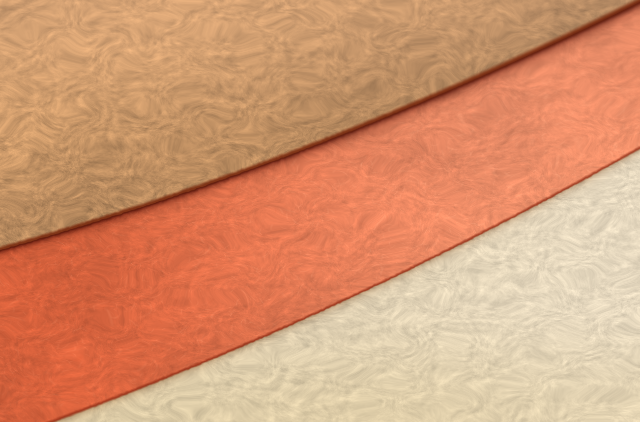
Write a Shadertoy shader that draws this texture.

```glsl
#define TAN_COLOR vec3(0.80, 0.60, 0.41)
#define CORAL_DEEP vec3(0.84, 0.38, 0.235)
#define CORAL_LIGHT vec3(0.925, 0.555, 0.41)
#define CREAM_COLOR vec3(0.88, 0.82, 0.705)
#define EDGE_BROWN vec3(0.48, 0.17, 0.06)
#define SHADOW_COLOR vec3(0.27, 0.03, 0.005)
#define UPPER_CURVE vec3(0.407, 0.279, 0.0714)
#define LOWER_CURVE vec3(-0.0457, 0.3505, 0.0701)
#define FIBRE_SCALE 27.0
#define FIBRE_WIDTH 0.035
#define NAP_SCALE 36.0

float hash(vec2 p) {
    return fract(sin(dot(p, vec2(127.1, 311.7))) * 43758.5);
}

float noise(vec2 p) {
    vec2 cell = floor(p), f = fract(p);
    f = f * f * (3.0 - 2.0 * f);
    return mix(mix(hash(cell), hash(cell + vec2(1, 0)), f.x),
               mix(hash(cell + vec2(0, 1)), hash(cell + vec2(1, 1)), f.x), f.y);
}

// Octaves above the first fade as focus drops
float fbm(vec2 p, float focus) {
    float sum = 0.0, amp = 0.5;
    for (int i = 0; i < 4; i++) {
        sum += amp * (noise(p) - 0.5);
        p = mat2(1.6, 1.2, -1.2, 1.6) * p + 7.3;
        amp *= mix(0.4, 0.72, focus);
    }
    return sum;
}

// Short, bent hairs scattered one per cell
float fibres(vec2 p, float softness) {
    vec2 cell = floor(p);
    float sum = 0.0;
    for (int j = -1; j <= 1; j++)
    for (int i = -1; i <= 1; i++) {
        vec2 id = cell + vec2(i, j);
        vec2 q = p - id - vec2(hash(id), hash(id + 19.7));
        float angle = 3.14159 * hash(id + 41.3);
        float c = cos(angle), s = sin(angle);
        q = mat2(c, -s, s, c) * q;
        q.y += (hash(id + 63.1) - 0.5) * 1.6 * q.x * q.x;
        float halfLength = 0.35 + 0.35 * hash(id + 87.9);
        float along = 1.0 - smoothstep(0.3 * halfLength, halfLength, abs(q.x));
        float across = 1.0 - smoothstep(0.0, FIBRE_WIDTH + softness, abs(q.y));
        sum += along * across * (hash(id + 5.9) - 0.3);
    }
    return sum;
}

// Signed distance to a parabola, positive above it
float curveDistance(vec2 p, vec3 k) {
    float slope = k.y + 2.0 * k.z * p.x;
    return (p.y - k.x - p.x * (k.y + k.z * p.x)) / sqrt(1.0 + slope * slope);
}

void mainImage(out vec4 fragColor, in vec2 fragCoord) {
    vec2 p = fragCoord / iResolution.y;
    float pixel = 1.0 / iResolution.y;

    // Depth of field: the sharp band crosses the lower middle
    float focus = 1.0 - 0.85 * smoothstep(0.5, 1.0, p.y);
    focus *= mix(0.65, 1.0, smoothstep(-0.05, 0.25, p.y));
    float blur = pixel + 0.0045 * (1.0 - focus);

    // Foreshortened felt relief and loose hairs
    vec2 felt = p * vec2(0.85, 1.3);
    vec2 warp = vec2(noise(felt * 17.0), noise(felt * 17.0 + 31.0)) - 0.5;
    vec2 nap = felt * NAP_SCALE + warp * 2.2;
    float relief = fbm(nap, focus) - fbm(nap + vec2(-0.3, 0.45), focus);
    float grain = fbm(nap * 2.6 + 13.0, focus);
    float clouds = fbm(p * vec2(5.0, 8.0) + 3.0, 0.2);
    float hairs = 0.0;
    for (int i = 0; i < 3; i++) {
        float k = float(i);
        hairs += fibres(felt * FIBRE_SCALE * (1.0 + 0.55 * k) + warp + 17.0 * k,
                        0.07 + 0.25 * (1.0 - focus));
    }
    hairs *= focus;

    // Slightly ragged cut edges
    float fray = 0.002 * (noise(p * 150.0) - 0.5) * focus;
    float upper = curveDistance(p, UPPER_CURVE) + fray;
    float lower = curveDistance(p, LOWER_CURVE) + fray;

    // Cream sheet with a faint warm contact shadow
    vec3 cream = CREAM_COLOR + vec3(0.02, 0.025, 0.04) * smoothstep(0.8, 1.5, p.x);
    cream -= vec3(0.01, 0.02, 0.05) * (1.0 - smoothstep(0.0, 0.3, p.y));
    cream *= 1.0 + 0.17 * relief + 0.09 * grain + 0.04 * clouds + 0.025 * hairs;
    cream *= 1.0 - vec3(0.2, 0.28, 0.35) * exp(min(lower, 0.0) / 0.009);

    // Coral sheet, paler toward the upper right
    float glow = smoothstep(0.1, 1.45, p.x + 0.25 * p.y);
    vec3 coral = mix(CORAL_DEEP, CORAL_LIGHT, glow);
    coral *= 1.0 + 0.16 * relief + 0.12 * grain + 0.16 * clouds;
    coral += vec3(0.04, 0.05, 0.045) * hairs;
    float rim = 1.0 - smoothstep(0.001, 0.006 + blur, lower);
    coral = mix(coral, vec3(0.55, 0.16, 0.07), 0.8 * rim);

    // Shadow cast by the tan sheet
    float reach = mix(0.008, 0.012, smoothstep(0.0, 1.3, p.x));
    float shade = exp(min(upper, 0.0) / reach);
    coral = mix(coral, SHADOW_COLOR, 0.92 * shade);

    // Tan sheet with its dark cut thickness
    vec3 tanFelt = TAN_COLOR * mix(0.9, 1.03, smoothstep(0.0, 0.35, upper));
    tanFelt *= 1.0 + 0.24 * relief + 0.22 * grain + 0.12 * clouds + 0.03 * hairs;
    tanFelt += vec3(0.0, 0.008, 0.025) * smoothstep(0.6, 1.0, p.y);
    float cut = 1.0 - smoothstep(0.003, 0.010 + blur, upper);
    tanFelt = mix(tanFelt, EDGE_BROWN, 0.9 * cut);

    // Stack the sheets
    vec3 color = mix(cream, coral, smoothstep(-blur, blur, lower));
    color = mix(color, tanFelt, smoothstep(-blur, blur, upper));
    fragColor = vec4(clamp(color, 0.0, 1.0), 1.0);
}
```
